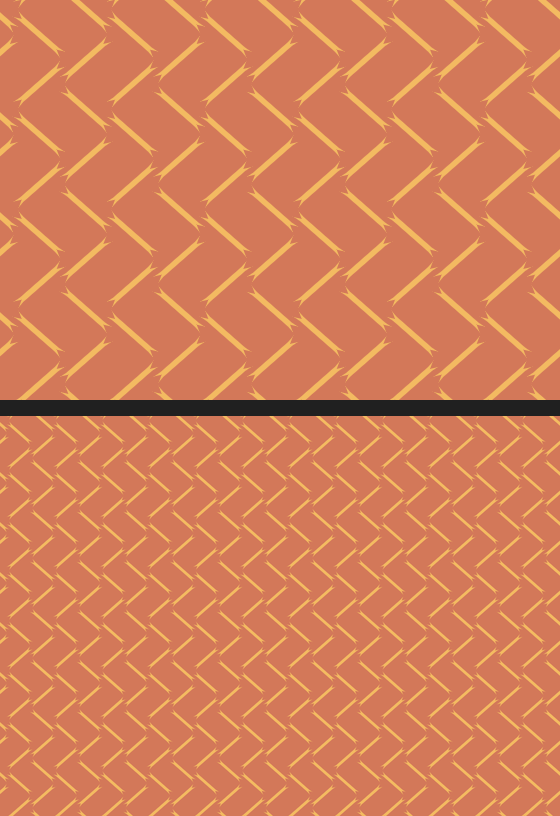
Top: one tile. Bottom: repeated 2 by 2.
This pattern is drawn by a Shadertoy shader. Its source:

```glsl
// Zigzag herringbone of golden ribbons with forked ends on terracotta.

const vec2 REPEATS = vec2(6.0, 4.0);
const vec2 CELL = vec2(1.0, 1.0703);      // one repeat, in cell widths
const vec3 TERRACOTTA = vec3(0.827, 0.471, 0.350);
const vec3 GOLD = vec3(0.953, 0.729, 0.380);

const float TILT = 0.72;                  // ribbon angle in radians
const float HALF_LENGTH = 0.322;
const float HALF_WIDTH = 0.0295;
const float TIP_SPREAD = 0.039;           // half the gap between fork tips
const float NOTCH_DEPTH = 0.072;

// Shortest offset to a point that recurs in every cell
vec2 wrapOffset(vec2 offset, vec2 cell) {
    return offset - cell * round(offset / cell);
}

vec2 rotate(vec2 p, float angle) {
    float c = cos(angle), s = sin(angle);
    return vec2(c * p.x + s * p.y, c * p.y - s * p.x);
}

// Signed distance to a ribbon along x, flared and notched at both ends
float forkedRibbon(vec2 p, float halfLength, float halfWidth, float spread, float notch) {
    vec2 q = abs(p);
    float flare = (spread - halfWidth) / notch;
    float side = q.y - halfWidth - flare * max(q.x - halfLength + notch, 0.0);
    float fork = dot(q - vec2(halfLength, spread), normalize(vec2(spread, -notch)));
    return max(side / sqrt(1.0 + flare * flare), fork);
}

// Four ribbons climb the cell, alternating columns; the upper two are mirrored
float herringbone(vec2 p, vec2 cell) {
    float nearest = 1e3;
    for (int i = 0; i < 4; i++) {
        vec2 centre = cell * vec2(0.42 + 0.5 * float(i % 2), 0.157 + 0.25 * float(i));
        vec2 offset = wrapOffset(p - centre, cell);
        float lean = i < 2 ? TILT : -TILT;
        float ribbon = forkedRibbon(rotate(offset, lean), HALF_LENGTH, HALF_WIDTH,
                                    TIP_SPREAD, NOTCH_DEPTH);
        nearest = min(nearest, ribbon);
    }
    return nearest;
}

void mainImage(out vec4 fragColor, in vec2 fragCoord) {
    vec2 p = fragCoord / iResolution.xy * REPEATS * CELL;
    float pixel = REPEATS.x * CELL.x / iResolution.x;

    // Blend across one pixel at the ribbon edge
    float coverage = clamp(0.5 - herringbone(p, CELL) / pixel, 0.0, 1.0);
    fragColor = vec4(mix(TERRACOTTA, GOLD, coverage), 1.0);
}
```
